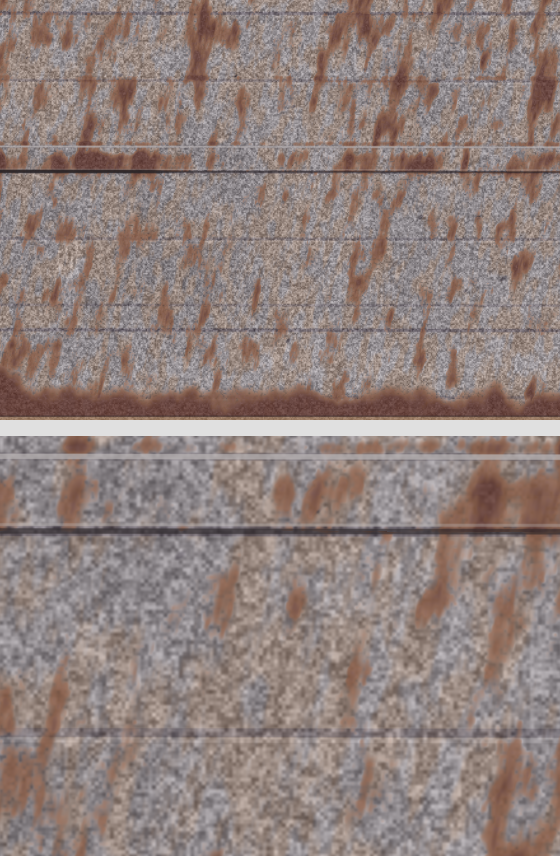
Top, the full canvas; bottom, a detail of the centre.
Reproduce this texture procedurally as a WebGL 1 fragment shader.

```glsl
precision highp float;
// Weathered galvanised cladding: a ribbed sheet profile repeats down the wall,
// each panel holding two ribs and a seam. Layered value noise adds zinc grain,
// leaning rust streaks, drips below the ribs and a corroded bottom edge.
uniform vec2 u_resolution;

const float PERIOD = 0.377;     // panel height, in canvas heights
const float TOP_SEAM = 0.969;
const float RIB_A = 0.424;      // rib positions as fractions of a panel
const float RIB_B = 0.843;
const float LAP_Y = 0.592;      // open overlap between the sheets

const vec3 ZINC = vec3(0.575, 0.555, 0.570);
const vec3 TAN = vec3(0.605, 0.525, 0.475);
const vec3 OCHRE = vec3(0.540, 0.375, 0.295);
const vec3 DEEP_RUST = vec3(0.385, 0.235, 0.210);
const vec3 GROOVE = vec3(0.400, 0.370, 0.410);
const vec3 GLINT = vec3(0.720, 0.700, 0.700);
const vec3 GAP = vec3(0.160, 0.140, 0.150);
const vec3 SILL = vec3(0.600, 0.480, 0.390);

float hash(vec2 p) {
  vec3 q = fract(vec3(p.xyx) * 0.1031);
  q += dot(q, q.yzx + 33.33);
  return fract((q.x + q.y) * q.z);
}

float noise(vec2 p) {
  vec2 i = floor(p), f = fract(p);
  f = f * f * (3.0 - 2.0 * f);
  return mix(mix(hash(i), hash(i + vec2(1.0, 0.0)), f.x),
             mix(hash(i + vec2(0.0, 1.0)), hash(i + 1.0), f.x), f.y);
}

float fbm(vec2 p) {
  float sum = 0.0, gain = 0.533;
  for (int i = 0; i < 4; i++) {
    sum += gain * noise(p);
    p = p * 2.03 + 17.3;
    gain *= 0.5;
  }
  return sum;
}

// Signed distance below the nearest repeat of a profile line
float below(float s, float offset) {
  return (fract(s - offset + 0.5) - 0.5) * PERIOD;
}

float line(float d, float halfWidth, float px) {
  return 1.0 - smoothstep(halfWidth - px, halfWidth + px, abs(d));
}

float drip(float d, float len) {
  return smoothstep(-0.004, 0.002, d) * exp(-max(d, 0.0) / len);
}

// Sparse dark scuffs, one candidate per cell
float scuffs(vec2 p, float cellSize) {
  vec2 cell = floor(p / cellSize);
  vec2 center = 0.2 + 0.6 * vec2(hash(cell + 3.1), hash(cell + 8.7));
  vec2 d = (fract(p / cellSize) - center) * cellSize;
  d.x -= 0.6 * d.y;
  float radius = 0.007 * hash(cell + 5.5);
  float mark = 1.0 - smoothstep(radius * 0.4, radius + 0.002, length(d));
  return mark * step(0.6, hash(cell + 1.9));
}

void main() {
  float px = 1.0 / u_resolution.y;
  vec2 p = gl_FragCoord.xy * px;
  float y = p.y + 0.0015 * p.x;
  float s = (TOP_SEAM - y) / PERIOD;
  float seam = below(s, 0.0), ribA = below(s, RIB_A), ribB = below(s, RIB_B);
  float wear = mix(0.35, 1.0, smoothstep(0.57, 0.61, y));
  float lap = 1.0 - smoothstep(0.07, 0.10, abs(y - 0.61));

  // Zinc surface: broad shading, tan stain and fine grain
  float grain = noise(p * 330.0) + noise(p * 175.0 + 9.0) - 1.0;
  vec2 lean = vec2(p.x - 0.18 * p.y, p.y);
  float cloud = fbm(p * vec2(4.0, 5.0) + 2.0);
  float stain = smoothstep(0.38, 0.66, fbm(lean * vec2(55.0, 22.0) + 31.0) + 0.25 * (cloud - 0.5));
  vec3 col = ZINC + 0.10 * (cloud - 0.5);
  vec2 shadow = (p - vec2(0.30, 0.36)) / vec2(0.38, 0.12);
  col -= 0.055 * exp(-dot(shadow, shadow));
  col += 0.04 * exp(-pow((y - 0.13) / 0.05, 2.0)) * smoothstep(0.3, 0.9, p.x);
  col = mix(col, TAN, 0.75 * stain);
  vec2 patchEdge = abs(p - vec2(0.162, 0.355)) - vec2(0.024, 0.085);
  float chalk = 1.0 - smoothstep(-0.004, 0.006, max(patchEdge.x, patchEdge.y));
  col += 0.09 * chalk * smoothstep(0.35, 0.7, noise(p * vec2(170.0, 60.0)));
  col = mix(col, GROOVE * 0.85, 0.65 * scuffs(p, 0.13));

  // Profile lines
  col = mix(col, GROOVE, 0.45 * line(ribA, 0.0035, px) + 0.45 * line(ribB, 0.003, px));
  col = mix(col, GROOVE, 0.70 * line(seam, 0.004, px));
  col += 0.06 * line(ribA - 0.006, 0.002, px);

  // Rust streaks, gathered beneath the ribs and above the lap
  float column = smoothstep(0.3, 0.75, noise(vec2(p.x * 19.0 + 4.0, floor(s) * 7.0)));
  float level = fbm(lean * vec2(36.0, 13.0)) + 0.28 * (fbm(p * 6.0 + 50.0) - 0.5);
  level += 0.09 * wear - 0.08 + 0.08 * grain;
  level += column * wear * (0.20 * drip(ribA, 0.055) + 0.08 * drip(seam, 0.025));
  level += 0.12 * wear * line(ribA + 0.006, 0.005, 0.004);
  level += 0.14 * lap * line(ribB + 0.007, 0.005, 0.004);
  float strip = smoothstep(0.647, 0.620, y) * smoothstep(LAP_Y - 0.002, LAP_Y + 0.002, y);
  float leftEnd = 1.0 - smoothstep(0.34, 0.46, p.x);
  level += strip * (0.07 + 0.13 * leftEnd + 0.17 * column);
  level += 0.14 * lap * column * drip(LAP_Y - y, 0.03);
  float rust = smoothstep(0.54, 0.70, level);
  float depth = smoothstep(0.68, 0.86, level);

  // Corroded bottom edge with a ragged crest
  float crest = 0.025 + 0.075 * fbm(vec2(p.x * 17.0, 3.0 + p.y * 12.0)) + 0.075 * exp(-pow(p.x / 0.065, 2.0));
  float edge = crest - y + 0.010 * grain;
  rust = max(rust, smoothstep(-0.016, 0.010, edge));
  depth = max(depth, smoothstep(0.000, 0.028, edge));
  col = mix(col, mix(OCHRE, DEEP_RUST, depth), 0.88 * rust);
  col += grain * mix(0.20, 0.08, rust);

  // Bright rib lip, open lap and sill
  col = mix(col, GLINT, 0.75 * lap * line(ribB, 0.0022, px));
  col = mix(col, GLINT, 0.35 * lap * line(seam + 0.005, 0.0012, px));
  float opening = mix(0.0022, 0.0040, leftEnd);
  col = mix(col, GAP, lap * mix(0.6, 0.9, leftEnd) * line(seam, opening, px));
  col = mix(col, SILL + 0.10 * grain, 1.0 - smoothstep(0.008 - px, 0.008 + px, p.y));
  col = mix(col, GAP, 0.5 * line(p.y - 0.009, 0.0015, px));

  gl_FragColor = vec4(clamp(col, 0.0, 1.0), 1.0);
}
```
